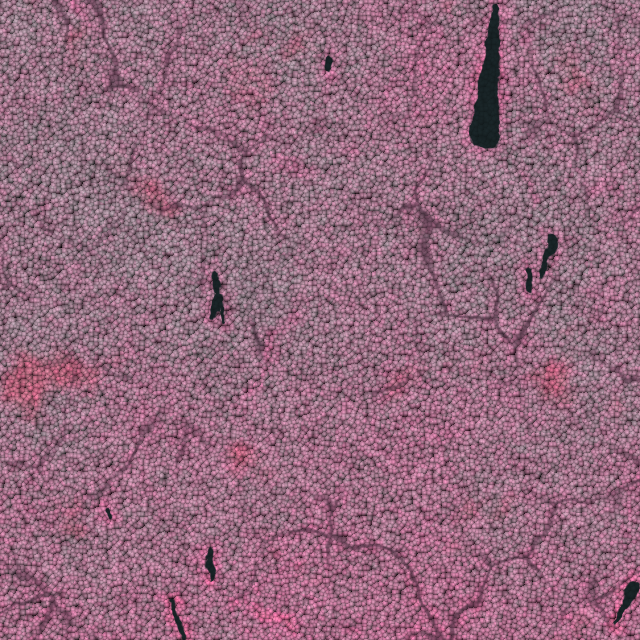
A WebGL 1 fragment shader for this texture:

```glsl
precision highp float;
uniform vec2 u_resolution;

const vec3 GREY_CANOPY = vec3(0.525, 0.430, 0.480);
const vec3 PINK_CANOPY = vec3(0.640, 0.365, 0.490);
const vec3 HOT_MEADOW = vec3(0.840, 0.360, 0.510);
const vec3 RED_HEATH = vec3(0.640, 0.280, 0.370);
const vec3 DARK_BOG = vec3(0.420, 0.250, 0.330);
const vec3 SEAM_SHADE = vec3(0.250, 0.160, 0.220);
const vec3 WATER = vec3(0.090, 0.130, 0.140);

vec2 hash2(vec2 p) {
  p = vec2(dot(p, vec2(127.1, 311.7)), dot(p, vec2(269.5, 183.3)));
  return fract(sin(p) * 43758.5);
}

float cornerSlope(vec2 cell, vec2 f, vec2 corner) {
  return dot(hash2(cell + corner) * 2.0 - 1.0, f - corner);
}

float gradientNoise(vec2 p) {
  vec2 cell = floor(p);
  vec2 f = p - cell;
  vec2 s = f * f * f * (f * (f * 6.0 - 15.0) + 10.0);
  float low = mix(cornerSlope(cell, f, vec2(0.0)), cornerSlope(cell, f, vec2(1.0, 0.0)), s.x);
  float high = mix(cornerSlope(cell, f, vec2(0.0, 1.0)), cornerSlope(cell, f, vec2(1.0)), s.x);
  return mix(low, high, s.y);
}

float fbm(vec2 p) {
  float sum = 0.0;
  float amplitude = 1.0;
  for (int i = 0; i < 4; i++) {
    sum += amplitude * gradientNoise(p);
    p = mat2(1.6, 1.2, -1.2, 1.6) * p + 7.3;
    amplitude *= 0.55;
  }
  return sum;
}

vec2 warp(vec2 p, float frequency, float amount) {
  return p + amount * vec2(fbm(p * frequency), fbm(p * frequency + 31.7));
}

// Nearest and second nearest distance, then offset from the nearest centre
vec4 cellular(vec2 p, out vec2 id) {
  vec2 cell = floor(p);
  vec4 best = vec4(8.0, 8.0, 0.0, 0.0);
  id = cell;
  for (int y = -1; y <= 1; y++) {
    for (int x = -1; x <= 1; x++) {
      vec2 neighbour = cell + vec2(float(x), float(y));
      vec2 offset = p - neighbour - hash2(neighbour);
      float d = length(offset);
      if (d < best.x) {
        best = vec4(d, best.x, offset);
        id = neighbour;
      } else {
        best.y = min(best.y, d);
      }
    }
  }
  return best;
}

// Tapered stroke: radius runs from r0 at a to r1 at b
float stroke(vec2 p, vec2 a, vec2 b, float r0, float r1) {
  vec2 axis = b - a;
  float t = clamp(dot(p - a, axis) / dot(axis, axis), 0.0, 1.0);
  return length(p - a - axis * t) - mix(r0, r1, t);
}

// One long lake and scattered narrow pools
float waterDistance(vec2 p) {
  float d = stroke(p, vec2(0.775, 0.99), vec2(0.757, 0.79), 0.005, 0.023);
  for (int i = 0; i < 9; i++) {
    vec2 centre = hash2(vec2(float(i), 4.0));
    vec2 shape = hash2(vec2(float(i), 19.0));
    vec2 reach = vec2(shape.x - 0.5, 1.0) * mix(0.006, 0.045, shape.y * shape.y);
    d = min(d, stroke(p, centre - reach, centre + reach, 0.003, 0.003 + 0.006 * shape.x));
  }
  return d;
}

// Tree crowns: domed, lit from one side, each a little different
float crownRelief(vec2 p, float density, out vec2 tone) {
  vec2 id;
  vec4 crown = cellular(p * density, id);
  tone = hash2(id + 5.0) - 0.5;
  return 0.9 * (0.47 - crown.x) + 0.32 * dot(crown.zw, vec2(-0.6, 0.8)) + 0.3 * tone.x;
}

void main() {
  vec2 p = gl_FragCoord.xy / u_resolution.y;

  // Winding seams between forest stands, fading in and out
  vec2 standId;
  vec4 stand = cellular(warp(p, 8.0, 0.03) * 7.5, standId);
  float seamDistance = (stand.y - stand.x) / 15.0;
  float seamStrength = smoothstep(-0.15, 0.4, fbm(p * 5.0 + 12.0));
  float seam = seamStrength * smoothstep(0.0045, 0.0005, seamDistance);
  float seamFlank = seamStrength * smoothstep(0.018, 0.002, seamDistance);

  // Water with its bright bank
  float water = waterDistance(warp(p, 28.0, 0.009));
  float bank = smoothstep(0.026, 0.0, water);

  // Growth: broad patches, ribbons and a richer lower edge
  float ribbon = smoothstep(0.07, 0.0, abs(fbm(p * 2.3 + 3.0)))
               * smoothstep(0.0, 0.35, fbm(p * 3.0 + 21.0));
  float lowland = smoothstep(0.5, 0.0, p.y);
  float mottle = gradientNoise(p * 42.0) + 0.7 * gradientNoise(p * 95.0);
  float growth = 0.2 + 0.5 * fbm(p * 4.0) + 0.42 * lowland + 0.5 * ribbon
               + 0.25 * seamFlank + 0.55 * bank + 0.35 * mottle;

  vec3 color = mix(GREY_CANOPY, PINK_CANOPY, clamp(growth, 0.0, 1.0));
  color = mix(color, HOT_MEADOW, 0.75 * smoothstep(0.75, 1.6, growth));
  color = mix(color, RED_HEATH, 0.65 * smoothstep(0.25, 0.7, fbm(p * 6.0 + 47.0)));
  color = mix(color, DARK_BOG, 0.6 * smoothstep(0.4, 0.8, fbm(p * 5.0 + 63.0)));

  // Grain of the canopy and slow changes of light
  vec2 tone;
  float relief = crownRelief(p, 155.0, tone);
  relief += 0.22 * gradientNoise(p * 75.0) + 0.1 * fbm(p * 13.0);
  color *= 1.0 + relief;
  color += tone.y * vec3(0.06, -0.03, 0.01);

  color = mix(color, SEAM_SHADE, 0.6 * seam);
  vec3 pool = WATER * (1.0 + 0.3 * relief);
  color = mix(color, pool, smoothstep(0.0015, -0.0015, water));
  gl_FragColor = vec4(clamp(color, 0.0, 1.0), 1.0);
}
```
